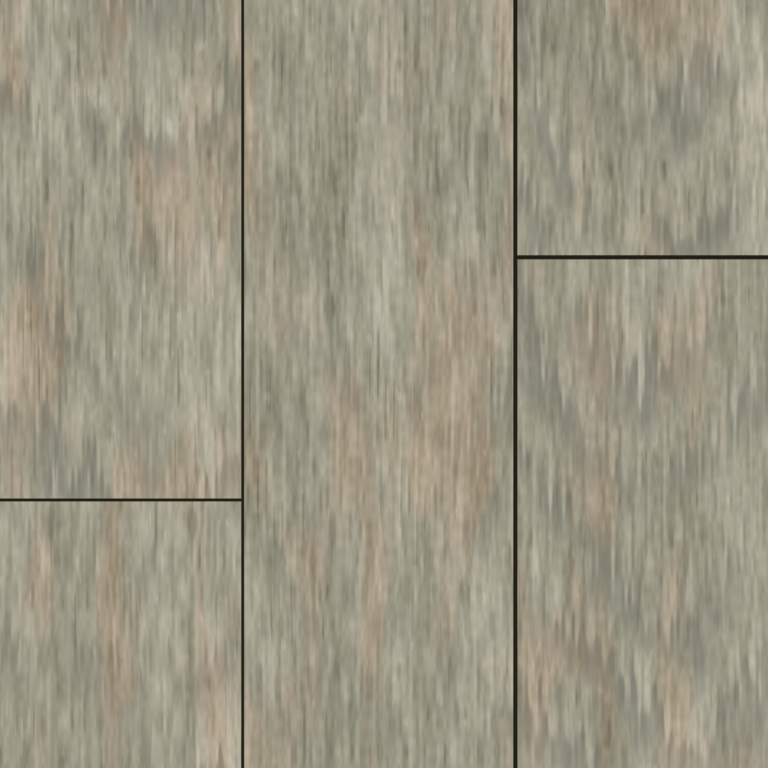
Reproduce this texture procedurally as a WebGL 1 fragment shader.

```glsl
precision highp float;
uniform vec2 u_resolution;

const float PLANK_WIDTH = 0.355;
const float FIRST_EDGE = -0.039;
const vec3 DARK_WOOD = vec3(0.495, 0.485, 0.415);
const vec3 LIGHT_WOOD = vec3(0.715, 0.695, 0.625);
const vec3 COOL_FIGURE = vec3(0.50, 0.50, 0.455);
const vec3 WARM_SHIFT = vec3(0.035, 0.0, -0.012);
const vec3 SEAM_COLOR = vec3(0.13, 0.12, 0.085);

float hash(vec2 p) {
  return fract(sin(dot(p, vec2(127.1, 311.7))) * 43758.5453);
}

float noise(vec2 p) {
  vec2 i = floor(p);
  vec2 f = fract(p);
  f = f * f * (3.0 - 2.0 * f);
  float low = mix(hash(i), hash(i + vec2(1.0, 0.0)), f.x);
  float high = mix(hash(i + vec2(0.0, 1.0)), hash(i + vec2(1.0, 1.0)), f.x);
  return mix(low, high, f.y);
}

float fbm(vec2 p) {
  float sum = 0.0;
  float amplitude = 0.5;
  for (int i = 0; i < 4; i++) {
    sum += amplitude * noise(p);
    p = p * 2.03 + vec2(17.3, 9.1);
    amplitude *= 0.5;
  }
  return sum / 0.9375;
}

// Height of the end joint in each column; the middle board runs through
float jointHeight(float column) {
  if (column < 0.5) return 0.349;
  return column < 1.5 ? 2.0 : 0.665;
}

// Feathered V-shaped growth bands, 0 to 1
float cathedral(vec2 p, float center, float feather, float seed) {
  float dx = p.x - center;
  float arch = 1.7 * sqrt(dx * dx + 0.0012);
  float warp = 0.26 * (fbm(p * vec2(9.0, 4.0) + seed) - 0.5);
  float phase = p.y - arch + warp + 0.09 * feather;
  float band = 0.5 + 0.5 * sin(phase * 36.0 + seed);
  float patches = smoothstep(0.3, 0.65, fbm(p * vec2(11.0, 5.0) + seed * 2.7));
  return smoothstep(0.35, 1.0, band) * patches;
}

vec3 woodColor(vec2 p, float seed, float center, float figureStrength) {
  vec2 q = p + seed * vec2(3.17, 5.73);

  // Straight grain at several widths, with a slight sideways drift
  q.x += 0.006 * (noise(q * vec2(6.0, 4.0)) - 0.5);
  float fine = noise(q * vec2(235.0, 24.0));
  float medium = noise(q * vec2(110.0, 9.0) + 31.0);
  float speckle = noise(q * vec2(290.0, 85.0) + 53.0);
  float broad = fbm(q * vec2(16.0, 3.0) + 71.0);
  float tone = 0.61 + 0.55 * (fine - 0.5) + 0.42 * (medium - 0.5)
             + 0.24 * (speckle - 0.5) + 0.6 * (broad - 0.5);

  // Short dark pores and pale flecks
  float pore = smoothstep(0.76, 0.95, noise(q * vec2(190.0, 19.0) + 97.0));
  float fleck = smoothstep(0.82, 0.97, noise(q * vec2(210.0, 40.0) + 131.0));
  tone += 0.22 * fleck - 0.32 * pore;
  vec3 color = mix(DARK_WOOD, LIGHT_WOOD, clamp(tone, -0.25, 1.15));

  // Cool growth bands and warm patches
  float feather = medium + 0.6 * fine - 0.8;
  float figure = cathedral(p, center, feather, seed);
  color = mix(color, COOL_FIGURE * (0.88 + 0.24 * fine), 0.55 * figure * figureStrength);
  float warmth = smoothstep(0.45, 0.75, fbm(q * vec2(22.0, 5.0) + 151.0));
  return color + WARM_SHIFT * warmth;
}

float seamMask(float distanceToSeam, float halfWidth, float pixel) {
  return 1.0 - smoothstep(halfWidth - pixel, halfWidth + pixel, abs(distanceToSeam));
}

void main() {
  vec2 uv = gl_FragCoord.xy / u_resolution;
  vec2 pixel = 1.0 / u_resolution;

  // Board layout
  float column = floor((uv.x - FIRST_EDGE) / PLANK_WIDTH);
  float joint = jointHeight(column);
  float seed = 1.0 + 2.0 * column + step(joint, uv.y);
  float left = FIRST_EDGE + column * PLANK_WIDTH;
  float center = left + 0.22 + 0.05 * (hash(vec2(seed, 4.0)) - 0.5);
  float figureStrength = abs(column - 1.0) < 0.5 ? 0.35 : 1.0;
  vec3 color = woodColor(uv, seed, center, figureStrength);

  // Dark seams, thicker towards the right
  float nearestEdge = floor((uv.x - FIRST_EDGE) / PLANK_WIDTH + 0.5);
  float sideSeam = seamMask(uv.x - FIRST_EDGE - nearestEdge * PLANK_WIDTH,
                            mix(0.0018, 0.0026, step(1.5, nearestEdge)), pixel.x);
  float endSeam = seamMask(uv.y - joint,
                           mix(0.0018, 0.0026, step(1.5, column)), pixel.y);
  color = mix(color, SEAM_COLOR, max(sideSeam, endSeam));

  gl_FragColor = vec4(color, 1.0);
}
```
